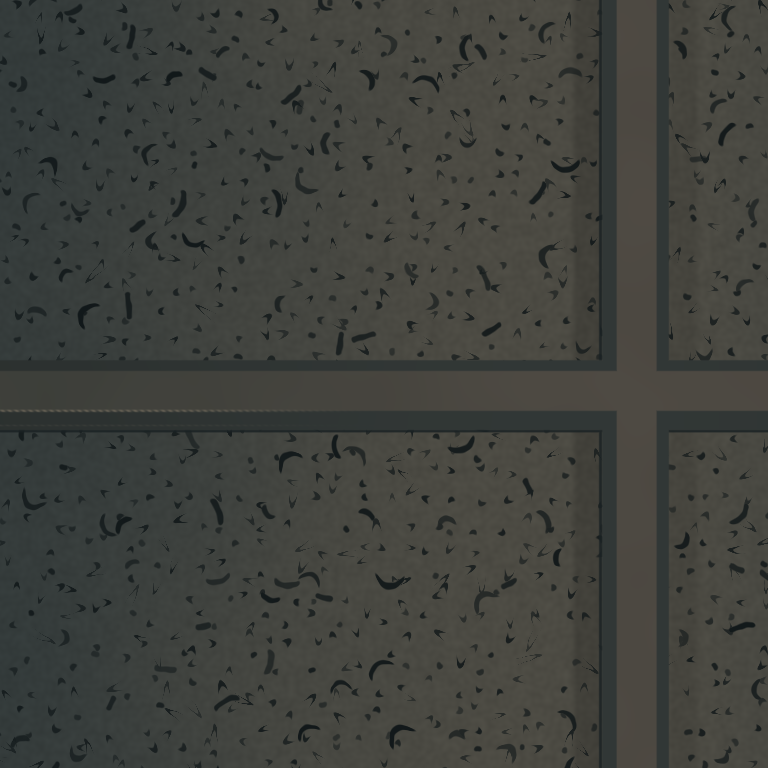
Write a Shadertoy shader that draws this texture.

```glsl
// Dim suspended ceiling: four mineral-fibre panels split by a metal T-bar cross.
// Pinholes and curved fissures are scattered by jittered cells, seeded per panel;
// bars are smooth bands, and a sideways light gradient tints everything.

const vec3 COOL_SHADE  = vec3(0.198, 0.228, 0.228);
const vec3 WARM_LIGHT  = vec3(0.298, 0.292, 0.262);
const vec3 BAR_COOL    = vec3(0.242, 0.248, 0.228);
const vec3 BAR_WARM    = vec3(0.302, 0.285, 0.258);
const vec3 REVEAL      = vec3(0.182, 0.203, 0.198);
const vec3 GROOVE      = vec3(0.100, 0.130, 0.138);
const vec3 HOLE        = vec3(0.058, 0.085, 0.092);
const vec3 GLINT       = vec3(0.440, 0.410, 0.355);

// Bar extents: outer start, face start, face end, outer end
const vec4 BAR_X = vec4(0.784, 0.803, 0.855, 0.871);
const vec4 BAR_Y = vec4(0.440, 0.465, 0.517, 0.531);

vec3 hash3(vec2 p, float seed) {
    vec3 q = fract(vec3(p.xyx + seed * 7.31) * vec3(0.1031, 0.1030, 0.0973));
    q += dot(q, q.yxz + 33.33);
    return fract((q.xxy + q.yzz) * q.zyx);
}

float gradientDot(vec2 cell, vec2 offset) {
    float a = 6.2832 * hash3(cell, 3.0).x;
    return dot(vec2(cos(a), sin(a)), offset);
}

float gradientNoise(vec2 p) {
    vec2 i = floor(p), f = p - i;
    vec2 u = f * f * f * (f * (f * 6.0 - 15.0) + 10.0);
    vec2 e = vec2(1.0, 0.0);
    return mix(mix(gradientDot(i, f), gradientDot(i + e, f - e), u.x),
               mix(gradientDot(i + e.yx, f - e.yx), gradientDot(i + 1.0, f - 1.0), u.x), u.y);
}

float band(float x, float a, float b, float soft) {
    return smoothstep(a - soft, a + soft, x) * (1.0 - smoothstep(b - soft, b + soft, x));
}

// Distance to a capsule bent into a shallow arc
float fissureDistance(vec2 p, float angle, float halfLength, float bend) {
    float c = cos(angle), s = sin(angle);
    p = vec2(c * p.x + s * p.y, c * p.y - s * p.x);
    p.y += bend * (p.x * p.x / halfLength - 0.4 * halfLength);
    p.x -= clamp(p.x, -halfLength, halfLength);
    return length(p);
}

// Coverage of marks, one per jittered cell; sizes are in canvas units
float marks(vec2 uv, float cells, float density, float jitter,
            vec2 lengths, vec2 radii, float seed, float soft) {
    vec2 base = floor(uv * cells);
    float cover = 0.0;
    for (int j = -1; j <= 1; j++)
    for (int i = -1; i <= 1; i++) {
        vec2 cell = base + vec2(i, j);
        vec3 place = hash3(cell, seed), shape = hash3(cell, seed + 11.0);
        vec2 centre = (cell + 0.5 + jitter * (place.xy - 0.5)) / cells;
        float halfLength = mix(lengths.x, lengths.y, shape.x);
        float bend = 1.3 * (shape.z - 0.5);
        float d = fissureDistance(uv - centre, 6.2832 * shape.y, halfLength, bend);
        float radius = mix(radii.x, radii.y, shape.z);
        float ink = step(place.z, density) * mix(0.55, 1.0, fract(shape.x * 7.0));
        cover = max(cover, ink * (1.0 - smoothstep(radius - soft, radius + soft, d)));
    }
    return cover;
}

vec3 panelColour(vec2 uv, float light, float seed, float soft) {
    vec3 c = mix(COOL_SHADE, WARM_LIGHT, light);
    // Fine fibre grain and faint stains
    c *= 1.0 + 0.07 * gradientNoise(uv * 120.0) + 0.05 * gradientNoise(uv * 45.0 + 9.0);
    // Soft shade beside the upright bar
    c *= 1.0 - 0.14 * band(uv.x, 0.747, 0.784, 0.006) - 0.08 * band(uv.x, 0.871, 0.908, 0.006);
    // Pinholes, then fissures; a slight warp makes outlines ragged
    vec2 warped = uv + 0.0018 * vec2(gradientNoise(uv * 85.0), gradientNoise(uv * 85.0 + 40.0));
    float holes = marks(warped, 33.0, 0.87, 0.85, vec2(0.0004, 0.0022), vec2(0.0027, 0.0039), seed, soft);
    float cuts = marks(warped, 13.0, 0.72, 0.9, vec2(0.006, 0.015), vec2(0.0031, 0.0042), seed + 5.0, soft);
    return mix(c, HOLE, max(0.85 * holes, 0.95 * cuts));
}

void mainImage(out vec4 fragColor, in vec2 fragCoord) {
    vec2 uv = fragCoord / iResolution.xy;
    float soft = max(0.0013, 0.7 / iResolution.y);

    // Light rises to the right with slow mottling
    float light = smoothstep(-0.12, 0.66, uv.x + 0.10 * gradientNoise(uv * 4.0));
    light *= 1.0 - 0.12 * smoothstep(0.88, 1.0, uv.x);
    vec2 panel = step(vec2(0.829, 0.491), uv);
    vec3 colour = panelColour(uv, light, 1.0 + panel.x * 17.0 + panel.y * 31.0, soft);

    // Dark grooves where panels meet the grid
    float groove = max(band(uv.x, BAR_X.x - 0.004, BAR_X.x, soft),
                       band(uv.y, BAR_Y.x - 0.003, BAR_Y.x + 0.001, soft));
    colour = mix(colour, GROOVE, 0.85 * groove);

    // Recessed edges, then the lit face of the cross
    float edge = max(band(uv.x, BAR_X.x, BAR_X.w, soft), band(uv.y, BAR_Y.x, BAR_Y.w, soft));
    float face = max(band(uv.x, BAR_X.y, BAR_X.z, soft), band(uv.y, BAR_Y.y, BAR_Y.z, soft));
    vec3 metal = mix(BAR_COOL, BAR_WARM, smoothstep(0.0, 0.85, uv.x));
    metal *= 1.0 + 0.04 * gradientNoise(uv * 9.0);
    colour = mix(colour, REVEAL * mix(0.93, 1.06, light), edge);
    colour = mix(colour, metal, face);

    // Broken glints along the lower lip, fading rightward
    float dash = 0.65 + 0.35 * sin(6.2832 * (uv.x * 110.0 + uv.y * 90.0));
    float glint = band(uv.y, 0.4635, 0.4665, soft) + 0.22 * band(uv.y, 0.445, 0.447, soft);
    colour = mix(colour, GLINT, 0.75 * glint * dash * (1.0 - smoothstep(0.2, 0.5, uv.x)));

    fragColor = vec4(colour, 1.0);
}
```
